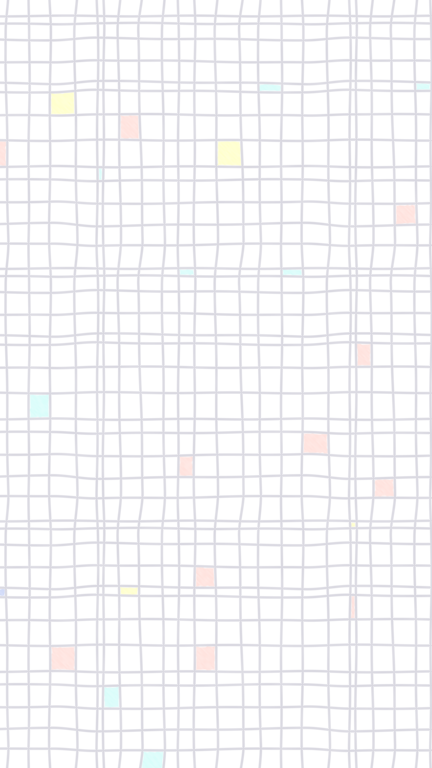
A Shadertoy shader for this pattern:

```glsl
// Hand-ruled pale lavender grid on white paper with a few pastel cells coloured in.

const float TILE = 252.5; // repeat length; the canvas is 432 units wide

float hash(vec2 p) {
    p = fract(p * vec2(0.1031, 0.1137) + 0.37);
    p += dot(p, p.yx + 33.33);
    return fract((p.x + p.y) * p.x * 7.3);
}

float noise(vec2 p) {
    vec2 i = floor(p), f = fract(p);
    f = f * f * (3.0 - 2.0 * f);
    return mix(mix(hash(i), hash(i + vec2(1, 0)), f.x),
               mix(hash(i + vec2(0, 1)), hash(i + vec2(1, 1)), f.x), f.y);
}

// Distances to the lines before and after s, and the index of the gap between.
// lean holds the mean, spread, frequency and phase of the drift along each line.
vec3 ruledGap(float s, float along, float offsets[13], vec4 lean) {
    float tile = floor(s / TILE);
    float u = fract(along / TILE);
    float sway = u - smoothstep(0.82, 1.0, u); // steady drift, then a gentle return
    vec3 gap = vec3(1e3, 1e3, 0.0);
    for (int n = -2; n < 15; n++) {
        int i = (n + 13) % 13;
        float k = float(i);
        float turn = tile + floor(float(n) / 13.0);
        float line = turn * TILE + offsets[i]
                   + (lean.x + lean.y * sin(lean.z * k - lean.w)) * sway
                   + 0.4 * sin(12.566 * u + 2.4 * k);
        float d = s - line;
        if (d >= 0.0 && d < gap.x) {
            gap.x = d;
            gap.z = turn * 13.0 + k;
        }
        if (d < 0.0) gap.y = min(gap.y, -d);
    }
    return gap;
}

// Soft pen stroke
float stroke(vec3 gap) {
    return 1.0 - smoothstep(0.3, 2.1, min(gap.x, gap.y));
}

vec3 pastel(float h) {
    if (h < 0.37) return vec3(0.84, 0.99, 0.98);
    if (h < 0.68) return vec3(1.00, 0.88, 0.86);
    if (h < 0.97) return vec3(1.00, 1.00, 0.79);
    return vec3(0.80, 0.84, 0.97);
}

void mainImage(out vec4 fragColor, in vec2 fragCoord) {
    vec2 p = vec2(fragCoord.x, iResolution.y - fragCoord.y) * 432.0 / iResolution.x;
    vec2 q = p - vec2(98.0, 268.5);

    // Uneven line spacing within one repeat
    float columns[13] = float[13](0.0, 6.0, 20.0, 40.0, 64.0, 81.0, 97.0,
                                  117.0, 141.0, 160.0, 184.0, 205.0, 229.0);
    float rows[13] = float[13](0.0, 7.0, 22.0, 44.0, 65.0, 74.0, 98.0,
                               124.0, 151.0, 165.0, 188.0, 210.0, 230.0);
    vec3 across = ruledGap(q.x, q.y - 16.0, columns, vec4(2.0, 4.0, 1.25, 8.43));
    vec3 down = ruledGap(q.y, q.x, rows, vec4(0.0, 3.5, 0.42, 0.0));

    // One coloured cell in every block of six by six
    vec2 cell = vec2(across.z, down.z);
    vec2 block = floor(cell / 6.0);
    vec2 dice = vec2(hash(block + 41.0), hash(block.yx + 87.0));
    vec2 chosen = mod(floor(6.0 * dice) - 1.0, 6.0);
    vec3 color = vec3(1.0);
    if (all(lessThan(abs(cell - block * 6.0 - chosen), vec2(0.5)))) {
        float edge = min(min(across.x, across.y), min(down.x, down.y));
        float crayon = 0.75 + 0.2 * noise(vec2(p.x + p.y, p.x - p.y) * vec2(0.15, 0.5));
        float fill = smoothstep(0.6, 2.6, edge + 0.8 * (noise(p * 0.4) - 0.5));
        color = mix(color, pastel(fract(hash(block + 13.0) + 0.2)), fill * crayon);
    }

    // Pen lines with slight changes of pressure
    float pressure = 0.93 + 0.14 * noise(p * 0.06);
    float ink = max(stroke(across), stroke(down)) * pressure;
    color *= mix(vec3(1.0), vec3(0.857, 0.853, 0.885), ink);

    fragColor = vec4(color, 1.0);
}
```
